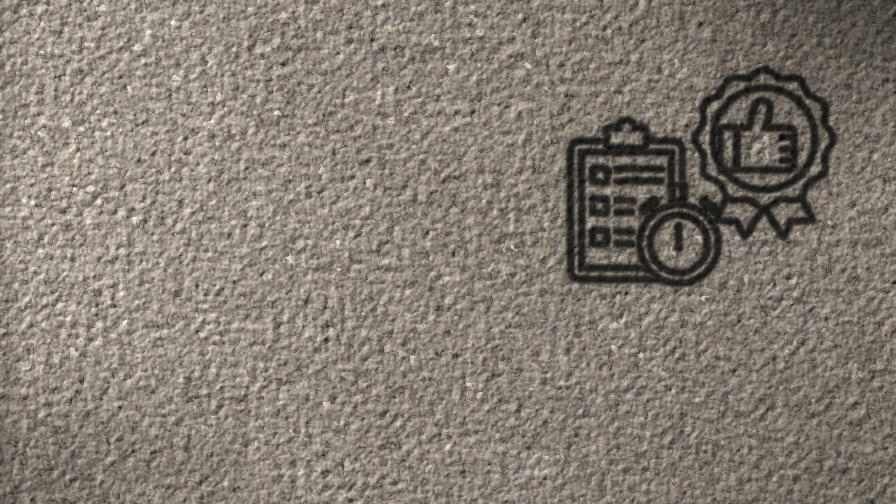
A Shadertoy shader for this texture:

```glsl
// Draws rough sandy concrete in side light, with soft dark clipboard, stopwatch and award icons.

// Lengths are in canvas heights.
const float GRAIN_SCALE = 92.0;
const float GRAIN_CONTRAST = 0.20;
const float PIT_DEPTH = 0.30;
const float RELIEF = 0.50;
const float STROKE = 0.0025;
const float STROKE_BLUR = 0.0115;
const float INK_STRENGTH = 0.75;
const float SCALLOPS = 12.0;
const vec2 BOARD = vec2(1.243, 0.583);
const vec2 WATCH = vec2(1.347, 0.516);
const vec2 AWARD = vec2(1.516, 0.7245);
const vec2 LIGHT_DIR = vec2(-0.7, 0.7);
const vec3 WARM_TINT = vec3(1.085, 1.0, 0.895);
const vec3 PALE_TINT = vec3(1.03, 1.0, 0.97);

vec2 hash2(vec2 p) {
    vec3 q = fract(p.xyx * vec3(0.1031, 0.1030, 0.0973));
    q += dot(q, q.yzx + 33.33);
    return fract((q.xx + q.yz) * q.zy);
}

float gradientNoise(vec2 p) {
    vec2 cell = floor(p), f = fract(p);
    vec2 u = f * f * (3.0 - 2.0 * f);
    vec4 corner;
    for (int k = 0; k < 4; k++) {
        vec2 o = vec2(k & 1, k >> 1);
        corner[k] = dot(hash2(cell + o) * 2.0 - 1.0, f - o);
    }
    return mix(mix(corner.x, corner.y, u.x), mix(corner.z, corner.w, u.x), u.y);
}

// Slope of a noise surface towards the light.
float emboss(vec2 p) {
    return gradientNoise(p - 0.3 * LIGHT_DIR) - gradientNoise(p + 0.3 * LIGHT_DIR);
}

// Returns per-grain tone, gap to the next grain, slope towards the light, and tint.
vec4 grains(vec2 p) {
    vec2 cell = floor(p), nearId = cell, nearOffset = vec2(0.0);
    float d1 = 9.0, d2 = 9.0;
    for (int y = -1; y <= 1; y++)
    for (int x = -1; x <= 1; x++) {
        vec2 id = cell + vec2(x, y);
        vec2 offset = p - id - hash2(id);
        float d = length(offset);
        if (d < d1) { d2 = d1; d1 = d; nearId = id; nearOffset = offset; }
        else d2 = min(d2, d);
    }
    vec2 rnd = hash2(nearId + 71.0);
    return vec4(rnd.x, d2 - d1, dot(nearOffset, LIGHT_DIR), rnd.y);
}

float box(vec2 p, vec2 halfSize, float radius) {
    vec2 q = abs(p) - halfSize + radius;
    return length(max(q, 0.0)) + min(max(q.x, q.y), 0.0) - radius;
}

float segment(vec2 p, vec2 a, vec2 b) {
    vec2 ab = b - a;
    return length(p - a - ab * clamp(dot(p - a, ab) / dot(ab, ab), 0.0, 1.0));
}

float clipboard(vec2 p) {
    vec2 q = p - BOARD;
    float edge = box(q, vec2(0.111, 0.137), 0.019);
    float d = min(abs(edge), abs(edge + 0.022));
    float clip = min(box(q - vec2(0.0, 0.143), vec2(0.040, 0.020), 0.008),
                     length(q - vec2(0.0, 0.162)) - 0.017);
    d = min(max(d, 0.006 - clip), abs(clip));
    for (int i = 0; i < 3; i++) {
        vec2 row = q - vec2(-0.053, 0.070 - 0.062 * float(i));
        float reach = i == 0 ? 0.122 : 0.064;
        d = min(d, abs(box(row, vec2(0.014), 0.003)));
        row.y = abs(row.y);
        d = min(d, segment(row, vec2(0.034, 0.012), vec2(reach, 0.012)));
    }
    return max(d, 0.088 - length(p - WATCH));
}

float stopwatch(vec2 p) {
    vec2 q = p - WATCH;
    float r = length(q);
    float d = min(abs(r - 0.078), abs(r - 0.057));
    d = min(d, segment(q, vec2(0.0, -0.008), vec2(0.0, 0.036)));
    d = min(d, abs(box(q - vec2(0.0, 0.102), vec2(0.012, 0.015), 0.003)));
    q.x = abs(q.x);
    d = min(d, segment(q, vec2(0.050, 0.083), vec2(0.069, 0.068)) - 0.005);
    return min(d, segment(q, vec2(0.051, 0.064), vec2(0.060, 0.075)));
}

float award(vec2 p) {
    vec2 q = p - AWARD;
    float r = length(q);
    float rim = r - 0.131 - 0.006 * cos(SCALLOPS * atan(q.x, q.y));
    float d = min(abs(rim), abs(r - 0.101));

    // Thumb and fist
    float fist = box(q - vec2(0.003, -0.020), vec2(0.056, 0.042), 0.010);
    float thumb = segment(q, vec2(-0.016, 0.014), vec2(-0.004, 0.060)) - 0.016;
    d = min(d, abs(min(fist, thumb)));
    d = min(d, abs(box(q - vec2(-0.071, -0.020), vec2(0.016, 0.043), 0.004)));
    for (int i = 0; i < 3; i++) {
        float y = 0.003 - 0.023 * float(i);
        d = min(d, segment(q, vec2(0.036, y), vec2(0.058, y)));
    }

    // Mirrored ribbon tails
    q.x = abs(q.x);
    float tail = segment(q, vec2(0.0, -0.136), vec2(0.038, -0.194));
    tail = min(tail, segment(q, vec2(0.038, -0.194), vec2(0.055, -0.164)));
    tail = min(tail, segment(q, vec2(0.055, -0.164), vec2(0.096, -0.161)));
    return min(d, min(tail, segment(q, vec2(0.096, -0.161), vec2(0.074, -0.116))));
}

// Broad light from the left, with darker corners.
float lighting(vec2 uv) {
    vec2 glow = (uv - vec2(0.09, 0.62)) / vec2(0.28, 0.50);
    float light = mix(0.525, 0.455, uv.x) + 0.065 * exp(-dot(glow, glow));
    light *= 1.0 - 0.45 * smoothstep(0.42, 0.0, distance(uv, vec2(1.03, 1.05)));
    light *= 1.0 - 0.22 * smoothstep(0.40, 0.0, length(uv));
    light *= 1.0 - 0.14 * smoothstep(0.45, 0.0, distance(uv, vec2(1.0, 0.0)));
    return light * (1.0 - 0.12 * smoothstep(0.03, 0.0, uv.x));
}

void mainImage(out vec4 fragColor, in vec2 fragCoord) {
    vec2 uv = fragCoord / iResolution.xy;
    vec2 p = fragCoord / iResolution.y;

    // Stone grains, pits and mottling
    vec2 warp = 0.013 * vec2(gradientNoise(p * 75.0), gradientNoise(p * 75.0 + 19.0));
    vec4 grain = grains((p + warp) * GRAIN_SCALE);
    float mottle = 0.06 * gradientNoise(p * 6.0) + 0.14 * gradientNoise(p * 24.0);
    float relief = emboss(p * 62.0) + 0.8 * emboss(p * 125.0 + 7.0);
    float pit = smoothstep(0.30, 0.0, grain.y) * smoothstep(-0.10, 0.30, gradientNoise(p * 55.0));
    float tone = 1.06 + GRAIN_CONTRAST * (grain.x - 0.5 + grain.z);
    tone += mottle + RELIEF * relief - PIT_DEPTH * pit;
    tone += 0.28 * smoothstep(0.988, 1.0, grain.x);
    float value = lighting(uv) * max(tone, 0.15);
    vec3 tint = mix(WARM_TINT, PALE_TINT, clamp(0.6 * grain.w + 1.2 * (value - 0.45), 0.0, 1.0));

    // Blurred ink soaked into the surface
    float d = min(min(clipboard(p), stopwatch(p)), award(p));
    float ink = 1.0 - smoothstep(0.0, STROKE_BLUR, d - STROKE);
    ink = max(ink, 0.26 * exp(-max(d, 0.0) * 75.0));
    fragColor = vec4(clamp(value * tint * (1.0 - INK_STRENGTH * ink), 0.0, 1.0), 1.0);
}
```
